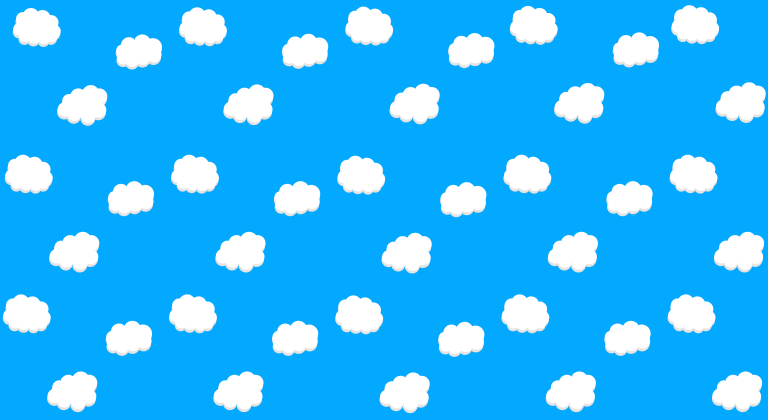
This pattern is drawn by a Shadertoy shader. Its source:

```glsl
// Three bands of puffy white clouds on a flat blue sky. Each cell of the
// repeat holds three cloud shapes, built as unions of round lobes; a lowered
// grey copy behind each white body gives its shaded underside.

const vec2 CANVAS = vec2(768.0, 418.0);   // design units, y pointing down
const float PITCH = 166.2;                // spacing of the cells across
const int LOBES = 10;

const vec3 SKY = vec3(0.01, 0.66, 1.0);
const vec3 SHADE = vec3(0.90, 0.89, 0.89);
const vec3 WHITE = vec3(1.0);

// Lobes are centre x, centre y, radius, relative to the cloud centre.
const vec3 ROUND_CLOUD[LOBES] = vec3[LOBES](
    vec3(-6.0, -10.5, 8.5), vec3(5.5, -9.0, 8.0),
    vec3(14.0, -4.5, 7.5), vec3(-14.0, -8.0, 7.0),
    vec3(-17.0, 2.0, 6.7), vec3(17.0, 4.0, 6.7),
    vec3(-12.0, 9.0, 6.0), vec3(-3.0, 10.0, 6.5),
    vec3(7.0, 11.0, 6.0), vec3(14.5, 9.0, 6.0));

const vec3 LOW_CLOUD[LOBES] = vec3[LOBES](
    vec3(3.3, -9.0, 8.7), vec3(-10.0, -7.0, 8.0),
    vec3(-16.5, -1.5, 6.3), vec3(14.0, -5.0, 9.0),
    vec3(-15.5, 5.5, 6.5), vec3(-6.5, 7.5, 7.0),
    vec3(4.0, 5.0, 7.5), vec3(15.0, 2.5, 7.5),
    vec3(6.0, 0.0, 9.0), vec3(-8.0, 0.0, 9.0));

const vec3 TALL_CLOUD[LOBES] = vec3[LOBES](
    vec3(8.5, -11.5, 8.8), vec3(17.0, -9.0, 8.0),
    vec3(-4.0, -9.0, 8.0), vec3(-13.0, -4.5, 7.0),
    vec3(-17.5, 4.0, 7.2), vec3(-8.0, 8.5, 7.0),
    vec3(6.0, 10.0, 7.5), vec3(16.5, 4.5, 7.5),
    vec3(-2.0, -3.0, 9.0), vec3(10.0, 0.0, 10.0));

// Signed distance to the union of the lobes and a filling oval core.
float cloudDistance(vec2 p, vec3 lobes[LOBES]) {
    float d = length(p * vec2(0.7, 1.0)) - 10.0;
    for (int i = 0; i < LOBES; i++) {
        d = min(d, length(p - lobes[i].xy) - lobes[i].z);
    }
    return d;
}

float coverage(float d, float pixel) {
    return clamp(0.5 - d / pixel, 0.0, 1.0);
}

// Grey underside first, then the white body.
vec3 paintCloud(vec3 color, vec2 p, vec3 lobes[LOBES], float pixel) {
    vec2 drop = vec2(-0.5, 2.7);
    color = mix(color, SHADE, coverage(cloudDistance(p - drop, lobes), pixel));
    return mix(color, WHITE, coverage(cloudDistance(p, lobes), pixel));
}

// First cloud of a band; the last band sits slightly closer.
vec2 bandOrigin(float band) {
    float extra = max(band - 1.0, 0.0);
    return vec2(37.0, 27.0) + band * vec2(-8.0, 146.0) + extra * vec2(6.0, -7.0);
}

// Small placement drift: the top band climbs and tightens to the right.
vec2 cellDrift(float band, float column) {
    float late = max(column - 2.0, 0.0);
    vec2 topDrift = vec2(-1.6 * late * late, -0.7 * column);
    vec2 lowerDrift = vec2(0.0, max(1.0 - abs(column - 2.0), 0.0));
    return band < 0.5 ? topDrift : lowerDrift;
}

void mainImage(out vec4 fragColor, in vec2 fragCoord) {
    vec2 uv = fragCoord / iResolution.xy;
    vec2 p = vec2(uv.x, 1.0 - uv.y) * CANVAS;
    float pixel = CANVAS.x / iResolution.x;

    // Locate the cell of the repeat and its local coordinates.
    float band = clamp(floor((p.y + 8.0) / 148.0), 0.0, 2.0);
    vec2 local = p - bandOrigin(band);
    float column = floor((local.x + 32.0) / PITCH);
    local -= vec2(column * PITCH, 0.0) + cellDrift(band, column);

    vec3 color = SKY;
    color = paintCloud(color, local, ROUND_CLOUD, pixel);
    color = paintCloud(color, local - vec2(102.0, 25.0), LOW_CLOUD, pixel);
    color = paintCloud(color, local - vec2(45.3, 78.0), TALL_CLOUD, pixel);
    fragColor = vec4(color, 1.0);
}
```
